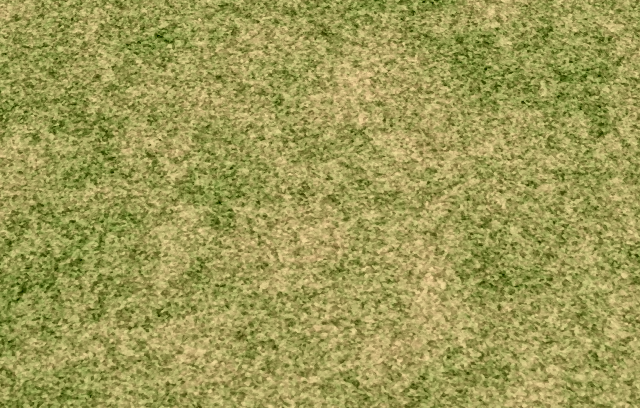
A WebGL 2 fragment shader for this texture:

```glsl
#version 300 es
precision highp float;

uniform vec2 u_resolution;
out vec4 fragColor;

const vec3 OLIVE = vec3(0.613, 0.604, 0.333);
const vec3 LIGHT = vec3(1.0, 0.96, 0.9);
const vec3 STRAW = vec3(0.055, -0.012, 0.03);

vec3 hash3(vec2 cell, float seed) {
    vec3 q = fract(vec3(cell.xyx + seed * 17.3) * vec3(0.1031, 0.103, 0.0973));
    q += dot(q, q.yxz + 33.33);
    return fract((q.xxy + q.yzz) * q.zyx);
}

// Smooth cellular noise: each cell holds one soft stroke of random value.
// lean is the mean stroke angle, spread its variation, thinness its aspect.
float strokes(vec2 p, float seed, float lean, float spread, float thinness) {
    vec2 home = floor(p);
    float total = 0.0;
    float weight = 1e-4;
    for (int y = -1; y <= 1; y++) {
        for (int x = -1; x <= 1; x++) {
            vec2 cell = home + vec2(x, y);
            vec3 place = hash3(cell, seed);
            float value = hash3(cell, seed + 5.0).x - 0.5;
            float angle = lean + spread * (place.z - 0.5);
            vec2 axis = vec2(cos(angle), sin(angle));
            vec2 d = p - cell - place.xy;
            float along = dot(d, axis);
            float across = dot(d, vec2(-axis.y, axis.x));
            float w = exp(-4.0 * (along * along + thinness * across * across));
            total += w * value;
            weight += w;
        }
    }
    return total / weight;
}

// Layered sines bend the ground so that broad patches wander.
vec2 wander(vec2 p, float amount) {
    return p + amount * vec2(
        sin(p.y * 7.1 + 1.3) + 0.5 * sin(p.x * 13.7 + p.y * 9.2),
        sin(p.x * 6.3 + 0.4) + 0.5 * sin(p.y * 15.1 - p.x * 8.6));
}

// Blades shrink and flatten towards the far, upper edge.
vec2 recede(vec2 p, float middle) {
    return vec2((p.x - middle) * (0.9 + 0.25 * p.y), p.y * (1.05 + 0.2 * p.y));
}

void main() {
    vec2 p = gl_FragCoord.xy / u_resolution.y;
    vec2 ground = recede(p, 0.5 * u_resolution.x / u_resolution.y);
    vec2 bent = wander(ground, 0.03);

    // Worn and lush areas, from broad to small
    float broad = strokes(bent * 2.6, 1.0, 0.5, 1.2, 2.0);
    float patches = strokes(bent * 6.0, 2.0, 0.4, 1.6, 1.8);
    float clumps = strokes(bent * 17.0, 3.0, 0.2, 2.0, 1.6);

    // Tufts, blades and fine glints
    float tufts = strokes(ground * 60.0, 4.0, -0.2, 2.4, 3.0);
    float blades = strokes(ground * 125.0, 6.0, -0.1, 2.8, 3.5);
    float glints = strokes(ground * 190.0, 8.0, 0.0, 3.1, 2.0);

    float area = 0.07 * broad + 0.09 * patches + 0.11 * clumps;
    float grain = 0.18 * tufts + 0.34 * blades + 0.24 * glints;
    float tone = area + grain;

    // Deepen the gaps between blades
    tone += 0.006 - 0.7 * tone * tone;

    // Lush areas lean green, dry blades lean towards straw
    float dryness = 0.9 * broad + 1.0 * patches + 0.8 * clumps
        + 0.8 * tufts + 0.5 * strokes(ground * 95.0, 11.0, 0.0, 3.0, 2.0);

    vec3 color = OLIVE + LIGHT * tone + STRAW * dryness;
    fragColor = vec4(clamp(color, 0.0, 1.0), 1.0);
}
```
